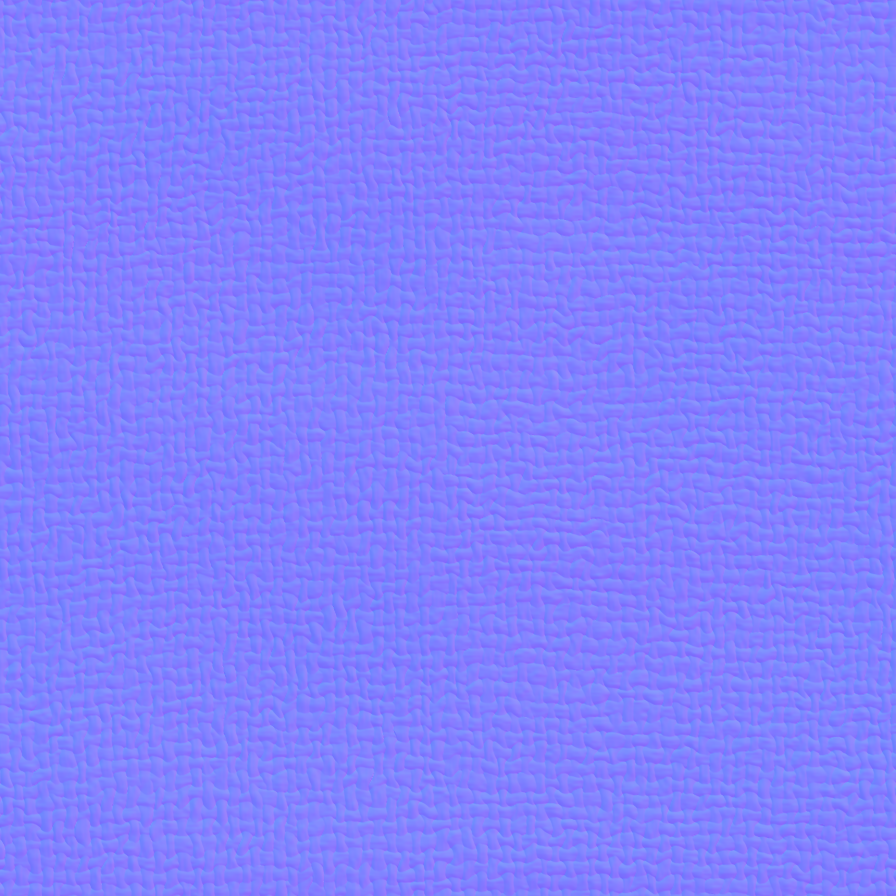
This texture map is drawn by a Shadertoy shader. Its source:

```glsl
const float PI = 3.14159265;
const vec2  THREADS = vec2(72.0, 60.0);  // threads across and down (even, so it tiles)
const float RELIEF = 0.068;              // strength of the surface slopes
const float SAMPLE_STEP = 0.001;         // half width of the slope measurement
const float CRIMP = 0.27;                // how far threads rise and dip
const float BLEND = 0.08;                // softness where threads cross
const float GROOVE = 0.85;               // depth between neighbouring threads
const float GROOVE_WEAR = 0.5;           // how much the grooves fade in places
const float BOW = 0.4;                   // level yarn arches across the cloth, in threads
const float SLOW_WOBBLE = 0.4;           // broad thread drift, in threads
const float FAST_WOBBLE = 0.26;          // local thread drift, in threads
const float FIBRE = 0.26;                // height of fine fibres
const float LUMPS = 0.3;                 // uneven yarn thickness
const float SEAM_X = 0.49;               // where the dominant yarn changes
const float DOMINANCE = 0.05;            // height bias between the two sides
const float BAND_TILT = 0.022;           // broad horizontal shading
const vec2  FLAT_TONE = vec2(0.507, 0.505);

float hash(vec2 p) {
    vec3 q = fract(p.xyx * vec3(0.1031, 0.1030, 0.0973));
    q += dot(q, q.yzx + 33.33);
    return fract((q.x + q.y) * q.z);
}

// Value noise from -1 to 1 that repeats once over the unit square
float tileNoise(vec2 uv, vec2 cells, float seed) {
    vec2 p = uv * cells;
    vec2 i = floor(p);
    vec2 f = fract(p);
    f = f * f * f * (f * (f * 6.0 - 15.0) + 10.0);
    vec2 a = mod(i, cells) + seed;
    vec2 b = mod(i + 1.0, cells) + seed;
    float low = mix(hash(a), hash(vec2(b.x, a.y)), f.x);
    float high = mix(hash(vec2(a.x, b.y)), hash(b), f.x);
    return 2.0 * mix(low, high, f.y) - 1.0;
}

float smoothMax(float a, float b, float k) {
    float h = max(k - abs(a - b), 0.0) / k;
    return max(a, b) + 0.25 * h * h * k;
}

// Flattened cross-section of a thread, t in thread units
float threadProfile(float t, float depth) {
    float c = abs(2.0 * fract(t) - 1.0);
    return 1.0 - depth * c * c * sqrt(c);
}

float alternate(float t) {
    return 1.0 - 2.0 * mod(floor(t), 2.0);
}

float weaveHeight(vec2 uv) {
    // Uneven thread paths
    vec2 drift = SLOW_WOBBLE * vec2(tileNoise(uv, vec2(5.0, 4.0), 11.0),
                                    tileNoise(uv, vec2(5.0, 6.0), 37.0));
    drift += FAST_WOBBLE * vec2(tileNoise(uv, vec2(60.0, 42.0), 53.0),
                                tileNoise(uv, vec2(60.0, 42.0), 71.0));
    drift.y += BOW * cos(2.0 * PI * uv.x);
    vec2 p = uv * THREADS + drift;

    // Long crossings overlap their neighbours, which breaks up the grooves
    vec2 depth = GROOVE * (1.0 + GROOVE_WEAR * vec2(
        tileNoise(uv, vec2(48.0, 44.0), 23.0),
        tileNoise(uv, vec2(48.0, 44.0), 61.0)));
    float warp = threadProfile(p.x, depth.x) + CRIMP * alternate(p.x) * sin(PI * p.y);
    float weft = threadProfile(p.y, depth.y) - CRIMP * alternate(p.y) * sin(PI * p.x);

    // Each stretch of yarn varies in thickness
    warp += LUMPS * tileNoise(uv, vec2(72.0, 40.0), 91.0);
    weft += LUMPS * tileNoise(uv, vec2(48.0, 60.0), 113.0);

    // Upright yarn dominates left of the seam, level yarn to its right
    float side = smoothstep(-0.03, 0.03, uv.x - SEAM_X);
    side *= 1.0 - smoothstep(0.96, 1.0, uv.x);
    float bias = DOMINANCE * (1.0 - 2.0 * side);
    warp += bias;
    weft -= bias;

    // Fine fibres run along each yarn
    warp += FIBRE * 0.5 * tileNoise(uv, vec2(230.0, 90.0), 131.0);
    weft += FIBRE * 0.5 * tileNoise(uv, vec2(90.0, 230.0), 151.0);
    float grain = tileNoise(uv, vec2(160.0), 173.0);
    return smoothMax(warp, weft, BLEND) + 0.4 * FIBRE * grain;
}

void mainImage(out vec4 fragColor, in vec2 fragCoord) {
    vec2 uv = fragCoord / iResolution.xy;

    // Slope by central differences, measured per thread
    vec2 e = vec2(SAMPLE_STEP, 0.0);
    vec2 slope = vec2(weaveHeight(uv + e.xy) - weaveHeight(uv - e.xy),
                      weaveHeight(uv + e.yx) - weaveHeight(uv - e.yx));
    slope /= 2.0 * SAMPLE_STEP * THREADS;
    slope /= sqrt(1.0 + 0.08 * dot(slope, slope));

    // Gentle creases across the cloth
    vec2 tilt = BAND_TILT * vec2(tileNoise(uv, vec2(5.0, 7.0), 197.0),
                                 tileNoise(uv, vec2(3.0, 14.0), 211.0));

    // Encode the surface normal
    vec3 normal = normalize(vec3(tilt - RELIEF * slope, 1.0));
    vec3 color = vec3(FLAT_TONE + 0.5 * normal.xy, 0.5 + 0.5 * normal.z);
    fragColor = vec4(color, 1.0);
}
```
